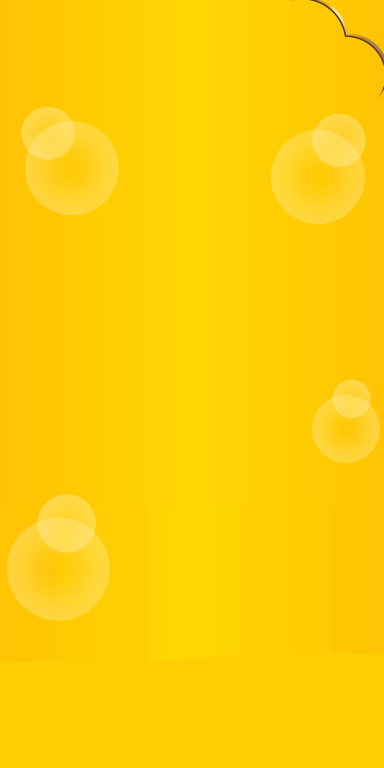
Reproduce this background procedurally as a Shadertoy shader.

```glsl
// Golden backdrop of soft vertical bands, with paired glassy bubbles and a scalloped gilt corner.

const vec3 FLOOR_GOLD = vec3(1.0, 0.806, 0.016);
const vec3 BUBBLE_TINT = vec3(1.0, 0.94, 0.68);
const vec3 GILT_DARK = vec3(0.36, 0.20, 0.04);
const vec3 GILT_MID = vec3(0.83, 0.61, 0.12);
const vec3 GILT_PALE = vec3(1.0, 0.94, 0.68);

float circle(vec2 p, vec2 center, float radius) {
    return length(p - center) - radius;
}

// Coverage of a distance field, one pixel of smoothing
float cover(float dist, float pixel) {
    return 1.0 - smoothstep(-0.5 * pixel, 0.5 * pixel, dist);
}

// Staircase with softened risers, rounding to whole numbers
float softStairs(float x, float softness) {
    float cell = floor(x);
    return cell + smoothstep(0.5 - softness, 0.5 + softness, x - cell);
}

// Yellow that deepens in faint steps away from a bright center column
vec3 bands(float x, float center, float width, float pixel) {
    float away = abs(x - center);
    float stepped = softStairs(away / width, pixel / width) * width;
    float falloff = mix(away, stepped, 0.5);
    return vec3(1.0, 0.838 - 0.145 * falloff, 0.012);
}

// Disc that is clear in the middle and milky toward its rim
vec3 bubble(vec3 base, vec2 p, vec2 center, float radius, vec2 opacity, float pixel) {
    float r = length(p - center) / radius;
    float alpha = mix(opacity.x, opacity.y, smoothstep(0.0, 1.0, r));
    return mix(base, BUBBLE_TINT, alpha * cover((r - 1.0) * radius, pixel));
}

// Large bubble with a smaller one riding on its rim at the given angle
vec3 bubblePair(vec3 base, vec2 p, vec3 disc, float angle, float pixel) {
    vec2 rider = disc.xy + 0.9 * disc.z * vec2(cos(angle), sin(angle));
    vec3 color = bubble(base, p, disc.xy, disc.z, vec2(0.01, 0.34), pixel);
    return bubble(color, p, rider, 0.565 * disc.z, vec2(0.22, 0.40), pixel);
}

// Two crescents of polished gold joined in a cusp
vec3 giltCorner(vec3 base, vec2 p, float pixel) {
    float inner = min(circle(p, vec2(0.786, 1.888), 0.1133),
                      circle(p, vec2(0.901, 1.802), 0.1016));
    float outer = min(circle(p, vec2(0.7995, 1.897), 0.108),
                      circle(p, vec2(0.9115, 1.8125), 0.099));
    float shine = 0.5 + 0.5 * sin(62.0 * (p.x - 0.855));
    vec3 metal = mix(GILT_MID, GILT_PALE, shine * shine);
    metal = mix(metal, GILT_DARK, 0.55 * smoothstep(0.93, 0.98, p.x));
    float rim = 1.0 - smoothstep(0.002, 0.006, inner);
    metal = mix(metal, GILT_DARK, rim);
    return mix(base, metal, cover(max(outer, -inner), pixel));
}

void mainImage(out vec4 fragColor, in vec2 fragCoord) {
    // Canvas width is one unit
    float pixel = 1.0 / iResolution.x;
    vec2 p = fragCoord * pixel;

    // Tall upper bands, broader lower bands, then the plain floor
    vec3 upper = bands(p.x, 0.51, 0.1, pixel);
    vec3 lower = bands(p.x, 0.505, 0.24, pixel);
    vec3 color = mix(lower, upper, smoothstep(0.675, 0.70, p.y));
    float floorEdge = 0.279 + 0.021 * smoothstep(0.40, 0.70, p.x);
    color = mix(color, FLOOR_GOLD, cover(p.y - floorEdge, pixel));

    // Bubble pairs: center x, center y, radius, rider angle
    vec4 pairs[4] = vec4[4](
        vec4(0.187, 1.562, 0.1224, 2.17),
        vec4(0.828, 1.539, 0.1224, 1.05),
        vec4(0.901, 0.883, 0.0885, 1.39),
        vec4(0.152, 0.518, 0.1341, 1.39));
    for (int i = 0; i < 4; i++) {
        color = bubblePair(color, p, pairs[i].xyz, pairs[i].w, pixel);
    }

    color = giltCorner(color, p, pixel);
    fragColor = vec4(color, 1.0);
}
```
